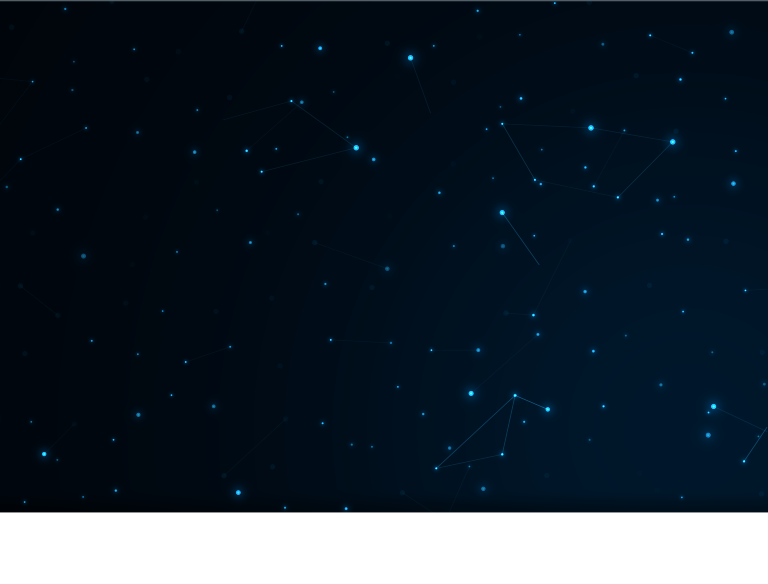
This background is drawn by a Shadertoy shader. Its source:

```glsl
// Night-blue panel over a white strip, dotted with cyan nodes and thin links.
// Small nodes come from a jittered hash grid; larger meshes are joined segments.
// All lengths are in canvas heights, measured from the lower left.

const float CELL = 0.088;
const float FLOOR_Y = 0.1225;
const vec3 CYAN = vec3(0.09, 0.70, 0.98);

vec3 hash3(vec2 cell) {
    uvec2 q = uvec2(ivec2(cell) + 512);
    uint n = q.x * 7919u + q.y * 104729u;
    n = (n ^ (n >> 13u)) * 48271u;
    n = (n ^ (n >> 15u)) * 69621u;
    n ^= n >> 14u;
    return vec3(uvec3(n, n >> 10u, n >> 20u) & 1023u) / 1023.0;
}

float segmentDistance(vec2 p, vec2 a, vec2 b) {
    vec2 ab = b - a;
    return length(p - a - ab * clamp(dot(p - a, ab) / dot(ab, ab), 0.0, 1.0));
}

float disc(float d, float radius) {
    float px = 0.6 / iResolution.y;
    return 1.0 - smoothstep(radius - px, radius + px, d);
}

// Bright core with a soft halo
vec3 node(vec2 p, vec2 centre, float radius, float power) {
    float d = length(p - centre);
    float halo = exp(-d * d / (radius * radius * 9.0));
    vec3 core = mix(CYAN, vec3(0.4, 0.9, 1.0), disc(d, radius * 0.4));
    return power * (core * disc(d, radius) + vec3(0.0, 0.11, 0.18) * halo);
}

vec3 link(vec2 p, vec2 a, vec2 b, float power) {
    return power * vec3(0.12, 0.42, 0.55) * disc(segmentDistance(p, a, b), 0.0007);
}

// A node at a, joined to b
vec3 arm(vec2 p, vec2 a, vec2 b, float radius, float power) {
    return node(p, a, radius, 0.9) + link(p, a, b, power);
}

vec2 starAt(vec2 cell) {
    return (cell + 0.1 + 0.8 * hash3(cell).xy) * CELL;
}

// Scattered nodes, blurred far specks and occasional faint links
vec3 starField(vec2 p) {
    vec3 light = vec3(0.0);
    vec2 home = floor(p / CELL);
    for (int j = -1; j <= 1; j++)
    for (int i = -1; i <= 1; i++) {
        vec2 cell = home + vec2(i, j);
        vec3 rnd = hash3(cell + 71.0);
        vec2 star = starAt(cell);
        if (rnd.x < 0.72) {
            float size = mix(0.0015, 0.0044, rnd.y * rnd.y * rnd.y);
            light += node(p, star, size, mix(0.3, 0.95, rnd.z));
        } else {
            light += vec3(0.0, 0.05, 0.07) * rnd.z * disc(length(p - star), 0.0045);
        }
        if (rnd.z > 0.86) {
            vec2 next = cell + vec2(1.0, rnd.y > 0.5 ? 1.0 : 0.0);
            light += link(p, star, starAt(next), 0.07);
        }
    }
    return light;
}

// Large linked figures
vec3 meshes(vec2 p) {
    // Fan in the lower middle
    vec2 hub = vec2(0.882, 0.323), foot = vec2(0.860, 0.222);
    vec3 light = arm(p, hub, foot, 0.0026, 0.35);
    light += arm(p, vec2(0.938, 0.299), hub, 0.0038, 0.55);
    light += arm(p, vec2(0.747, 0.198), hub, 0.0018, 0.40);
    light += arm(p, foot, vec2(0.747, 0.198), 0.0022, 0.20);

    // Wide web at the upper right
    vec2 tip = vec2(1.152, 0.757), crown = vec2(1.012, 0.781);
    vec2 bend = vec2(0.916, 0.692);
    light += arm(p, tip, crown, 0.0046, 0.16);
    light += arm(p, crown, vec2(0.860, 0.788), 0.0046, 0.12);
    light += arm(p, vec2(0.860, 0.788), bend, 0.0018, 0.30);
    light += arm(p, vec2(1.058, 0.662), tip, 0.0020, 0.25);
    light += arm(p, bend, vec2(1.058, 0.662), 0.0018, 0.10);
    light += arm(p, vec2(0.860, 0.636), vec2(0.923, 0.547), 0.0044, 0.40);

    // Web at the upper left
    vec2 knot = vec2(0.610, 0.747), peak = vec2(0.499, 0.827);
    light += arm(p, knot, peak, 0.0046, 0.20);
    light += arm(p, peak, vec2(0.383, 0.795), 0.0018, 0.12);
    light += arm(p, vec2(0.448, 0.706), knot, 0.0018, 0.15);
    light += arm(p, vec2(0.703, 0.901), vec2(0.737, 0.807), 0.0046, 0.15);

    // Corner at the lower right
    light += arm(p, vec2(1.222, 0.304), vec2(1.313, 0.261), 0.0044, 0.16);
    light += arm(p, vec2(1.274, 0.210), vec2(1.313, 0.268), 0.0020, 0.45);
    return light;
}

void mainImage(out vec4 fragColor, in vec2 fragCoord) {
    vec2 p = fragCoord / iResolution.y;
    float px = 1.0 / iResolution.y;

    // Deep blue glow towards the lower right
    vec2 toGlow = p - vec2(1.18, 0.265);
    vec3 color = mix(vec3(0.0, 0.02, 0.045), vec3(0.0, 0.092, 0.17), exp(-2.2 * dot(toGlow, toGlow)));
    color *= mix(0.65, 1.0, smoothstep(FLOOR_Y, FLOOR_Y + 0.04, p.y));
    color += starField(p) + meshes(p);

    // Pale top rim and white strip below
    color = mix(color, vec3(0.35, 0.40, 0.43), smoothstep(0.998 - px, 0.998 + px, p.y));
    color = mix(vec3(1.0), color, smoothstep(FLOOR_Y - 0.5 * px, FLOOR_Y + 0.5 * px, p.y));
    fragColor = vec4(min(color, 1.0), 1.0);
}
```
